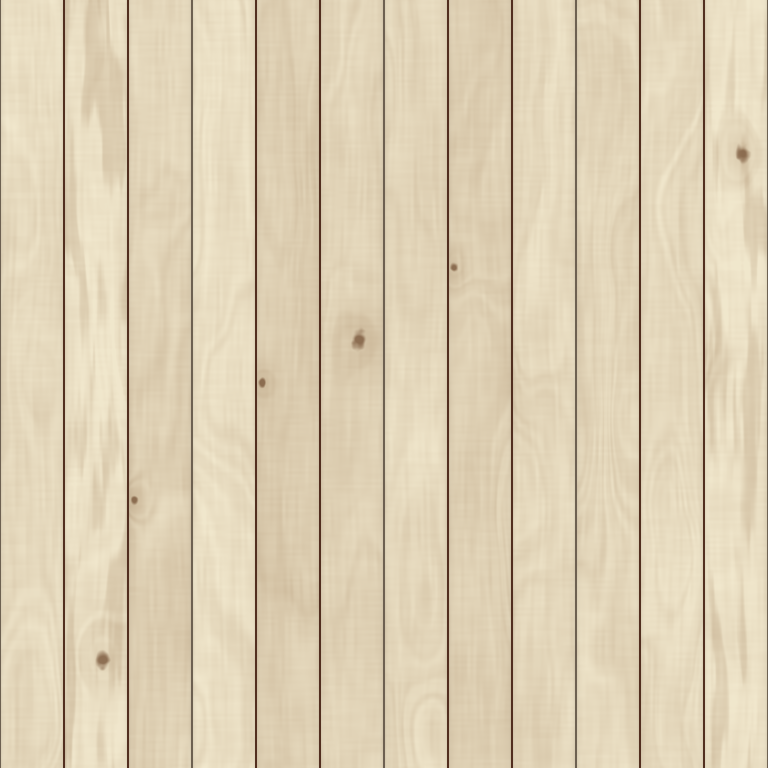
This texture is drawn by a Shadertoy shader. Its source:

```glsl
const float PLANKS = 12.0;
const float SEAM_HALF_WIDTH = 0.0013;   // fraction of the canvas
const float RING_DENSITY = 3.5;
const float RING_CONTRAST = 0.27;
const float FIBER_CONTRAST = 0.17;
const float SAW_CONTRAST = 0.09;
const float BROAD_CONTRAST = 0.24;
const float STREAK_CONTRAST = 0.42;
const vec3 PALE_WOOD = vec3(0.935, 0.895, 0.79);
const vec3 TAN_WOOD = vec3(0.79, 0.71, 0.59);
const vec3 KNOT_CORE = vec3(0.50, 0.37, 0.26);
const vec3 BROWN_SEAM = vec3(0.31, 0.17, 0.11);
const vec3 GREY_SEAM = vec3(0.42, 0.37, 0.31);

// Per plank: darkness of the wood, and size of its knot (0 = none)
const float TONE[12] = float[12](0.20, 0.10, 0.42, 0.13, 0.47, 0.36,
                                 0.28, 0.43, 0.29, 0.28, 0.19, 0.07);
const float KNOT_SIZE[12] = float[12](0.0, 0.9, 0.5, 0.0, 0.5, 1.0,
                                      0.0, 0.5, 0.0, 0.0, 0.0, 0.9);

float hash(vec2 p) {
    vec3 q = fract(vec3(p.xyx) * 0.1031);
    q += dot(q, q.yzx + 33.33);
    return fract((q.x + q.y) * q.z);
}

float noise(vec2 p) {
    vec2 cell = floor(p), f = fract(p);
    f = f * f * (3.0 - 2.0 * f);
    float low = mix(hash(cell), hash(cell + vec2(1, 0)), f.x);
    float high = mix(hash(cell + vec2(0, 1)), hash(cell + vec2(1, 1)), f.x);
    return mix(low, high, f.y);
}

// p is in plank widths, with x from 0 to 1 across the plank
vec3 plankColor(vec2 p, int index) {
    float id = float(index);
    vec2 seed = vec2(17.3, 41.7) * (id + 1.0);

    // Knots climb from plank to plank; small ones sit near the left edge
    float size = KNOT_SIZE[index];
    float knotHeight = 0.14 + 0.66 * sqrt(max(id - 1.0, 0.0) / 10.0);
    vec2 knotCenter = vec2(size > 0.7 ? 0.61 : 0.1, knotHeight * PLANKS);
    vec2 toKnot = (p - knotCenter) / max(size, 0.01);
    float hasKnot = step(0.01, size);
    float knotDist = length(toKnot * vec2(1.0, 0.75));
    float bulge = hasKnot * exp(-knotDist * knotDist * 5.0);

    // Growth rings: contours of a stretched field, bent around the knot
    float warp = noise(p * vec2(1.3, 0.38) + seed)
               + 0.2 * noise(p * vec2(3.0, 1.1) + seed.yx);
    float phase = 4.5 * warp + 1.5 * p.x + 0.1 * p.y + 1.6 * bulge;
    float ring = noise(vec2(phase * RING_DENSITY, p.y * 0.25) + seed);

    // Long fibers, faint crosswise saw marks and broad discoloration
    float fiber = noise(vec2(p.x * 20.0 + warp * 3.0, p.y * 1.6) + seed.yx);
    float saw = noise(p * vec2(2.5, 22.0) + seed);
    float broad = noise(p * vec2(1.6, 0.55) + seed.yx + 7.0);

    // Ragged tan streaks on every tenth plank
    float streaky = index % 10 == 1 ? 1.0 : 0.12;
    float streak = noise(vec2(p.x * 5.5 + warp * 2.5, p.y * 0.9) + seed)
                 + 0.25 * (fiber - 0.5);
    streak = streaky * smoothstep(0.5, 0.85, streak);

    float shade = TONE[index]
                + RING_CONTRAST * (ring - 0.5)
                + FIBER_CONTRAST * (fiber - 0.5)
                + SAW_CONTRAST * (saw - 0.5)
                + BROAD_CONTRAST * (broad - 0.5)
                + STREAK_CONTRAST * streak
                + 0.35 * bulge;
    vec3 color = mix(PALE_WOOD, TAN_WOOD, clamp(shade, -0.05, 1.2));

    // Dark knot core with an uneven rim
    float rim = knotDist + 0.06 * (noise(p * 14.0 + seed) - 0.5);
    float core = hasKnot * (1.0 - smoothstep(0.04, 0.14, rim));
    return mix(color, KNOT_CORE, 0.85 * core);
}

void mainImage(out vec4 fragColor, in vec2 fragCoord) {
    vec2 uv = fragCoord / iResolution.xy;
    vec2 p = uv * PLANKS;
    int index = int(clamp(floor(p.x), 0.0, PLANKS - 1.0));
    vec3 color = plankColor(vec2(fract(p.x), p.y), index);

    // Seams between planks: every third one is grey, the rest brown
    float seamIndex = floor(p.x + 0.5);
    float seamDist = abs(p.x - seamIndex) / PLANKS;
    float pixel = 1.0 / iResolution.x;
    vec3 seamColor = mod(seamIndex, 3.0) < 0.5 ? GREY_SEAM : BROWN_SEAM;

    // Slightly rounded plank edges, then the gap itself
    color *= 1.0 - 0.10 * exp(-seamDist / 0.0025);
    float gap = 1.0 - smoothstep(-0.6 * pixel, 0.6 * pixel, seamDist - SEAM_HALF_WIDTH);
    fragColor = vec4(mix(color, seamColor, gap), 1.0);
}
```
